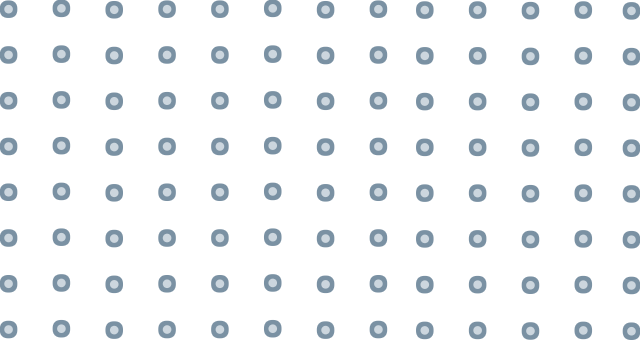
This pattern is drawn by a Shadertoy shader. Its source:

```glsl
// Grid of slate ringed dots with pale centres on white, with uneven column spacing.

// Lengths are fractions of the canvas height, measured from the top left.
const int   COLUMNS      = 13;
const float ROWS         = 8.0;
const vec2  FIRST_DOT    = vec2(0.0252, 0.0270);
const vec2  PITCH        = vec2(0.1554, 0.1346);
const float OUTER_RADIUS = 0.0258;
const float INNER_RADIUS = 0.0126;
const float SQUARENESS   = 2.4;     // 2 is a circle, higher is boxier

const int   SEAM_COLUMN  = 8;       // columns from here on sit closer and lower
const vec2  SEAM_SHIFT   = vec2(-0.0190, 0.0026);
const vec2  END_SHIFT    = vec2(-0.0137, 0.0024);
const float COLUMN_LIFT  = 0.0024;
const float COLUMN_DROP  = 0.0017;

const vec3  PAPER  = vec3(1.0);
const vec3  RING   = vec3(0.48, 0.57, 0.64);
const vec3  CENTRE = vec3(0.80, 0.84, 0.87);

// Centre of the top dot in a column, including its misregistration
vec2 columnTop(int column) {
    vec2 top = FIRST_DOT + vec2(float(column) * PITCH.x, 0.0);
    int phase = column % 4;
    if (column >= SEAM_COLUMN) top += SEAM_SHIFT;
    else if (phase == 1) top.y -= COLUMN_LIFT;
    if (phase == 2) top.y += COLUMN_DROP;
    if (column == COLUMNS - 1) top += END_SHIFT;
    return top;
}

// Distance to a slightly squared circle
float squircle(vec2 p, float radius) {
    vec2 q = pow(abs(p), vec2(SQUARENESS));
    return pow(q.x + q.y, 1.0 / SQUARENESS) - radius;
}

float coverage(float dist, float pixel) {
    return clamp(0.5 - dist / pixel, 0.0, 1.0);
}

void mainImage(out vec4 fragColor, in vec2 fragCoord) {
    float pixel = 1.0 / iResolution.y;
    vec2 p = vec2(fragCoord.x, iResolution.y - fragCoord.y) * pixel;

    // Nearest dot of every column
    float outer = 1.0;
    float inner = 1.0;
    for (int column = 0; column < COLUMNS; column++) {
        vec2 offset = p - columnTop(column);
        float row = clamp(floor(offset.y / PITCH.y + 0.5), 0.0, ROWS - 1.0);
        offset.y -= row * PITCH.y;
        outer = min(outer, squircle(offset, OUTER_RADIUS));
        inner = min(inner, length(offset) - INNER_RADIUS);
    }

    // Ring over paper, then the pale centre
    vec3 color = mix(PAPER, RING, coverage(outer, pixel));
    color = mix(color, CENTRE, coverage(inner, pixel));
    fragColor = vec4(color, 1.0);
}
```
